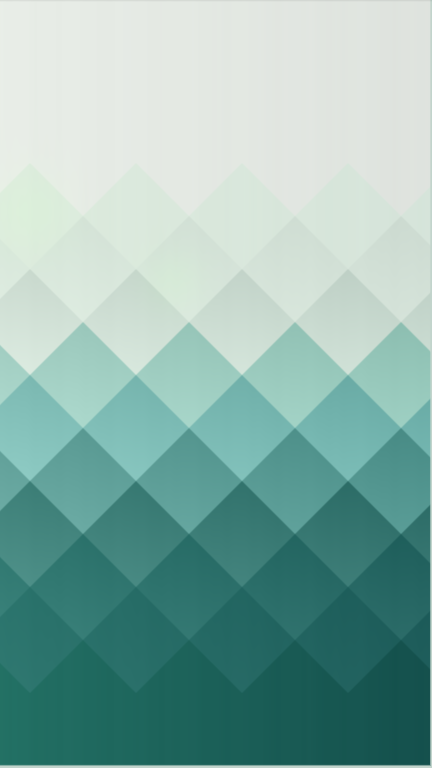
Give the GLSL for this background, as a Shadertoy shader.

```glsl
// Draws overlapping rows of diamonds fading from pale mint down to deep teal.

const float HALF_DIAGONAL = 0.1227;             // half a diamond, in canvas widths
const vec2 FIRST_CENTRE = vec2(0.0694, 0.5);    // centre of a top-row diamond
const vec3 FRAME_COLOUR = vec3(0.76, 0.83, 0.80);
const vec3 GLOW_COLOUR = vec3(-0.004, 0.018, -0.012);

// Row colours at the left and right sides: sky, nine diamond rows, floor
const vec3 LEFT[11] = vec3[11](
    vec3(.910, .930, .906), vec3(.868, .922, .870), vec3(.856, .912, .866),
    vec3(.828, .888, .846), vec3(.650, .822, .776), vec3(.525, .763, .735),
    vec3(.400, .648, .620), vec3(.275, .535, .505), vec3(.205, .488, .458),
    vec3(.175, .462, .432), vec3(.135, .440, .392));
const vec3 RIGHT[11] = vec3[11](
    vec3(.870, .888, .868), vec3(.835, .892, .852), vec3(.815, .870, .832),
    vec3(.770, .840, .800), vec3(.580, .776, .724), vec3(.430, .690, .668),
    vec3(.310, .575, .552), vec3(.190, .440, .420), vec3(.140, .390, .378),
    vec3(.112, .358, .350), vec3(.078, .312, .298));

// Rounds to the nearest cell, with a soft change at the boundary
float softRound(float x, float softness) {
    return floor(x) + smoothstep(0.5 - softness, 0.5 + softness, fract(x));
}

// Colour of one row; each diamond lightens toward its lower tip
vec3 rowColour(float row, float across, float depth) {
    int index = int(clamp(row + 1.0, 0.0, 10.0));
    float shade = smoothstep(0.0, 2.0, row) * (1.0 - smoothstep(6.0, 9.0, row));
    float fall = clamp(depth - row, -1.0, 1.0);
    return mix(LEFT[index], RIGHT[index], across) + 0.035 * shade * fall;
}

float glow(vec2 p, vec2 centre, float radius) {
    vec2 d = (p - centre) / radius;
    return exp(-dot(d, d));
}

// Faint vertical grain from layered sines
float streaks(float x) {
    return 0.5 * sin(x * 47.0) + 0.3 * sin(x * 113.0 + 1.7) + 0.2 * sin(x * 211.0 + 0.6);
}

void mainImage(out vec4 fragColor, in vec2 fragCoord) {
    vec2 uv = fragCoord / iResolution.xy;
    vec2 p = vec2(uv.x, (1.0 - uv.y) * 16.0 / 9.0);   // y runs downward

    // Rotate into the diamond lattice; the two cell indices sum to the row
    vec2 q = (p - FIRST_CENTRE) / HALF_DIAGONAL;
    vec2 lattice = 0.5 * vec2(q.y + q.x, q.y - q.x);
    vec2 softness = max(vec2(0.015), 0.5 * fwidth(lattice));
    float row = softRound(lattice.x, softness.x) + softRound(lattice.y, softness.y);

    // Blend neighbouring rows across the soft edges
    float upper = floor(row);
    vec3 colour = mix(rowColour(upper, uv.x, q.y),
                      rowColour(upper + 1.0, uv.x, q.y), row - upper);

    // Tinted glows and grain
    float tint = glow(p, vec2(0.07, 0.49), 0.10) + glow(p, vec2(0.40, 0.65), 0.07);
    colour += GLOW_COLOUR * tint + 0.004 * streaks(uv.x);

    // Thin pale frame on the right and bottom, soft shadow along the top
    float frame = max(smoothstep(0.994, 0.998, uv.x),
                      1.0 - smoothstep(0.002, 0.005, uv.y));
    colour = mix(colour, FRAME_COLOUR, frame);
    colour *= 1.0 - 0.07 * smoothstep(0.997, 1.0, uv.y);

    fragColor = vec4(colour, 1.0);
}
```
